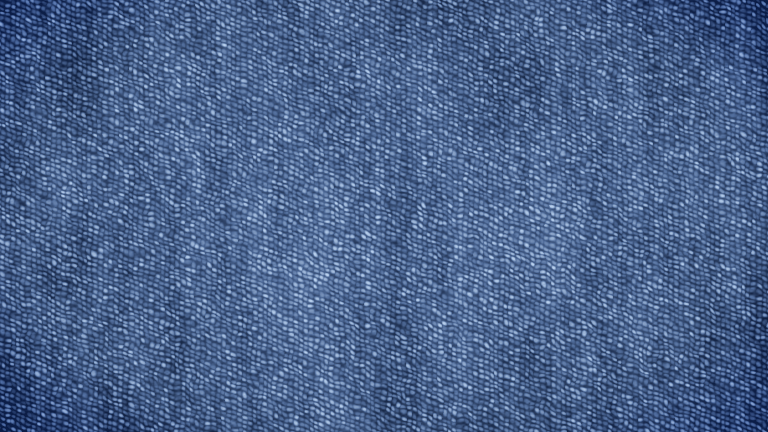
Give the GLSL for this texture, as a WebGL 2 fragment shader.

```glsl
#version 300 es
precision highp float;
// Washed blue denim: slanted twill stitches, faded patches and dark corners.

#define COLUMNS 84.0      // warp threads per canvas height
#define ROWS 80.0         // twill rows per canvas height
#define TWILL_STEP 0.42   // rows dropped from one column to the next
#define STITCH_TILT 0.30  // rows dropped inside one stitch
#define WOBBLE 0.0045     // irregularity of the weave
#define BASE_TONE 0.14
#define STITCH_TONE 0.80
#define GRAIN 0.26
#define FADE 0.34         // strength of washed patches
#define STREAK 0.16       // strength of vertical streaks
#define VIGNETTE 0.32

uniform vec2 u_resolution;
out vec4 fragColor;

float hash(vec2 p) {
  return fract(sin(dot(p, vec2(12.9898, 78.233))) * 43758.5453);
}

float noise(vec2 p) {
  vec2 cell = floor(p), f = fract(p);
  f = f * f * (3.0 - 2.0 * f);
  return mix(mix(hash(cell), hash(cell + vec2(1, 0)), f.x),
             mix(hash(cell + vec2(0, 1)), hash(cell + vec2(1, 1)), f.x), f.y);
}

float clouds(vec2 p) {
  float sum = 0.0, weight = 0.5;
  for (int i = 0; i < 4; i++) {
    sum += weight * noise(p);
    p = p * 2.1 + 17.3;
    weight *= 0.55;
  }
  return sum - 0.5;
}

// Brightness of the pale stitches lying over the dark ground
float stitches(vec2 p) {
  vec2 bend = vec2(noise(p * 38.0), noise(p * 43.0 + 31.7)) - 0.5;
  p += WOBBLE * 2.0 * bend;
  float x = p.x * COLUMNS;
  float column = floor(x);
  float across = fract(x) - 0.5;
  float y = p.y * ROWS + TWILL_STEP * column + STITCH_TILT * across;
  vec2 id = vec2(column, floor(y));
  vec2 d = vec2(across, fract(y) - 0.5);
  d += 0.24 * (vec2(hash(id + 3.1), hash(id + 8.7)) - 0.5);
  float body = 1.0 - smoothstep(0.12, 0.62, length(d * vec2(0.82, 1.15)));
  float wear = hash(id + 21.4);
  return body * (0.45 + 0.6 * wear * wear + 0.2 * wear);
}

// Indigo ramp from deep shadow to bleached thread
vec3 denim(float tone) {
  vec3 deep = vec3(0.12, 0.19, 0.32);
  vec3 indigo = vec3(0.32, 0.43, 0.61);
  vec3 bleached = vec3(0.57, 0.67, 0.81);
  return tone < 0.5
    ? mix(deep, indigo, max(tone, -0.12) * 2.0)
    : mix(indigo, bleached, min(tone, 1.3) * 2.0 - 1.0);
}

void main() {
  vec2 p = gl_FragCoord.xy / u_resolution.y;
  vec2 centred = 2.0 * gl_FragCoord.xy / u_resolution - 1.0;

  // Weave and fine fibre, averaged over four points for smooth edges
  float weave = 0.0;
  for (int i = 0; i < 4; i++) {
    vec2 shift = (vec2(i % 2, i / 2) - 0.5) * 0.5 / u_resolution.y;
    vec2 q = p + shift;
    float fibre = noise(q * vec2(150.0, 240.0) + 5.0) - 0.5;
    weave += 0.25 * (STITCH_TONE * stitches(q) + GRAIN * fibre);
  }

  // Broad fading, vertical wear and darkened corners
  float fade = FADE * clouds(p * vec2(6.5, 5.0));
  float streak = STREAK * (noise(p * vec2(48.0, 5.0) + 9.0) - 0.5);
  float rim = dot(centred * centred, vec2(0.62, 0.5));
  float tone = BASE_TONE + weave + fade + streak + 0.06 - VIGNETTE * rim * rim;

  vec3 color = denim(tone);
  color += vec3(-0.03, -0.02, 0.03) * smoothstep(0.5, 1.1, rim);
  fragColor = vec4(color, 1.0);
}
```
